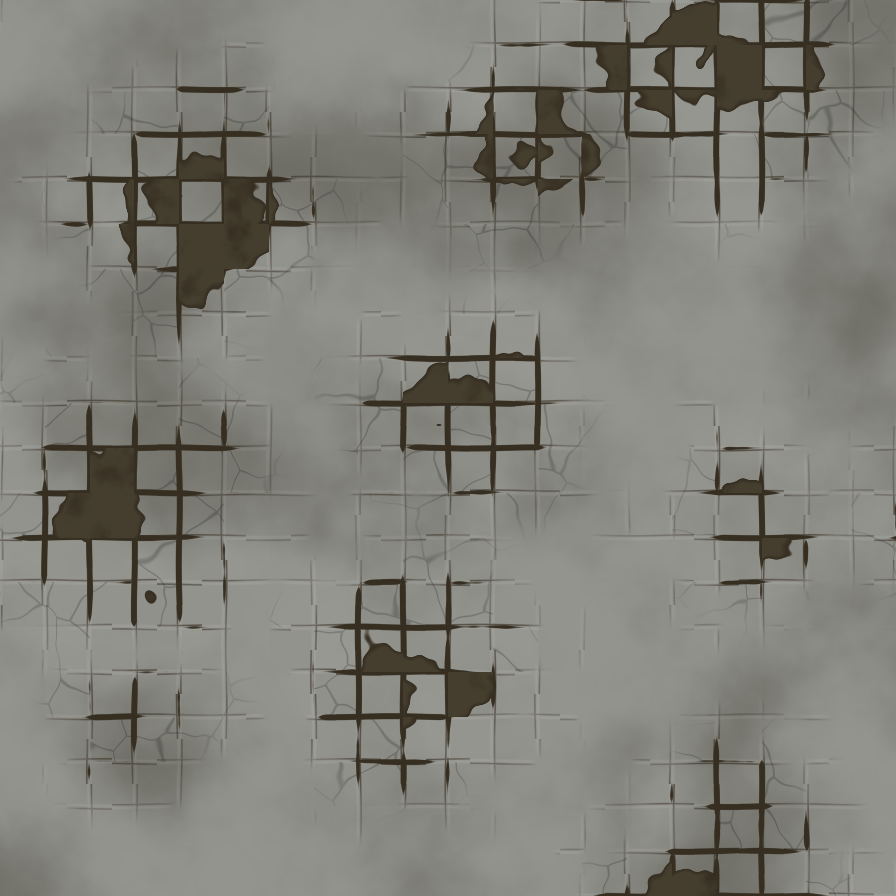
This texture is drawn by a WebGL 2 fragment shader. Its source:

```glsl
#version 300 es
precision highp float;
// Clouded grey plaster flaking off a square tile wall. Scattered cellular
// spots give a damage level: faint seams at the rim, open grout further in,
// and ragged holes where single tiles have dropped out near the middle.

uniform vec2 u_resolution;
out vec4 outColor;

#define TILES 20.0         // tiles across the canvas
#define SPOTS 3            // damage spots per side
#define SPOT_MIN 0.7       // spot radius range, in tiles
#define SPOT_MAX 2.5
#define RAGGED 0.65        // raggedness of broken edges
#define HOLE_LEVEL 1.15    // damage at which a tile falls out
#define SEAM_LEVEL -1.7    // damage at which seams begin to show
#define GROUT_HALF 0.065   // half width of open grout, in tiles
#define PLASTER_DARK vec3(0.44, 0.44, 0.41)
#define PLASTER_LIGHT vec3(0.58, 0.58, 0.56)
#define EARTH_DARK vec3(0.21, 0.18, 0.13)
#define EARTH_LIGHT vec3(0.27, 0.245, 0.185)

float hash(vec2 p) {
    vec3 q = fract(p.xyx * 0.1031);
    q += dot(q, q.yzx + 33.33);
    return fract((q.x + q.y) * q.z);
}

vec2 hash2(vec2 p) {
    return vec2(hash(p + 3.7), hash(p + 41.3));
}

float valueNoise(vec2 p) {
    vec2 i = floor(p), f = fract(p);
    f = f * f * (3.0 - 2.0 * f);
    return mix(mix(hash(i), hash(i + vec2(1, 0)), f.x),
               mix(hash(i + vec2(0, 1)), hash(i + vec2(1, 1)), f.x), f.y);
}

float clouds(vec2 p) {
    float sum = 0.0, amp = 0.5;
    for (int i = 0; i < 6; i++) {
        sum += amp * valueNoise(p);
        p = mat2(1.6, 1.2, -1.2, 1.6) * p + 17.3;
        amp *= 0.5;
    }
    return sum;
}

// Layered sines, each bent by the coarser ones
vec2 waves(vec2 p) {
    vec2 w = vec2(0.0);
    float amp = 0.5;
    for (int i = 0; i < 5; i++) {
        p = mat2(1.5, 1.15, -1.15, 1.5) * p + 1.9;
        w += amp * sin(p.yx + 2.0 * w);
        amp *= 0.55;
    }
    return w;
}

// Depth inside the nearest damage spot, in tiles; negative outside
float damage(vec2 p) {
    p += RAGGED * waves(p * 0.7);
    float depth = -9.0;
    for (int i = 0; i < SPOTS * SPOTS; i++) {
        vec2 cell = vec2(i % SPOTS, i / SPOTS);
        vec2 center = (cell + 0.2 + 0.6 * hash2(cell + 7.0)) * TILES / float(SPOTS);
        vec2 d = p - center;
        d -= TILES * round(d / TILES);
        float radius = mix(SPOT_MIN, SPOT_MAX, fract(float(i) * 0.618));
        depth = max(depth, radius - length(d));
    }
    return depth;
}

// Thin borders between cells
float cracks(vec2 p) {
    vec2 base = floor(p);
    float near = 9.0, second = 9.0;
    for (int i = 0; i < 9; i++) {
        vec2 cell = base + vec2(i % 3, i / 3) - 1.0;
        float d = length(cell + hash2(cell) - p);
        second = min(second, max(near, d));
        near = min(near, d);
    }
    return 1.0 - smoothstep(0.0, 0.05, second - near);
}

// Joint along y of q: x = open grout, y = thin dark seam, z = light rim
vec3 joint(vec2 q, bool isRow, float px) {
    float line = round(q.x), along = q.y - 0.5;
    vec2 id = vec2(line, floor(along)) + (isRow ? 57.0 : 0.0);
    float wear = mix(hash(id), hash(id + vec2(0, 1)), smoothstep(0.2, 0.8, fract(along)));
    vec2 spot = vec2(line, q.y);
    float level = damage(isRow ? spot.yx : spot) + 1.5 * (wear - 0.5);
    float x = q.x - line + 0.012 * sin(q.y * 2.3 + line * 4.0);
    float side = hash(id + 11.0) > 0.4 ? 1.0 : -1.0;

    float halfWidth = GROUT_HALF * smoothstep(-0.4, 0.4, level);
    float edge = abs(x) - halfWidth;
    float grout = (1.0 - smoothstep(-px, px, edge) * 1.0) * smoothstep(-0.35, 0.0, level);
    float shown = smoothstep(SEAM_LEVEL, SEAM_LEVEL + 0.7, level);
    float thin = max(0.035, px);
    float seam = 1.0 - smoothstep(0.0, thin, abs(x - 0.05 * side));
    seam *= shown * (0.3 + 0.4 * smoothstep(-1.0, 0.2, level));
    float rim = shown * (1.0 - smoothstep(0.0, thin * 1.6, abs(x + 0.02 * side)));
    return vec3(grout, seam, rim);
}

void main() {
    vec2 p = gl_FragCoord.xy / u_resolution * TILES;
    float px = 0.7 * TILES / min(u_resolution.x, u_resolution.y);
    vec2 tile = floor(p);
    float depth = damage(p);
    float worn = smoothstep(-1.8, -0.4, depth);

    // Plaster with a slight tone per tile and hairline cracks
    vec3 color = mix(PLASTER_DARK, PLASTER_LIGHT, smoothstep(0.15, 0.72, clouds(p / 3.2)));
    color += worn * 0.03 * (hash(tile + 5.0) - 0.4);
    float cracked = worn * step(0.55, hash(tile + 23.0));
    color *= 1.0 - 0.2 * cracked * cracks(p * 0.8 + 0.3 * waves(p * 0.5));

    // Seams and open grout
    vec3 columns = joint(p, false, px), rows = joint(p.yx, true, px);
    color += 0.035 * max(columns.z, rows.z);
    color = mix(color, EARTH_DARK, max(columns.y, rows.y));
    color = mix(color, EARTH_DARK, max(columns.x, rows.x));

    // Fallen tiles, darker along the broken edge
    float hole = depth + 2.4 * (hash(tile + 71.0) - 0.5) - HOLE_LEVEL;
    float grain = clouds(p * 1.7 + 40.0);
    vec3 earth = mix(EARTH_DARK, EARTH_LIGHT, smoothstep(0.0, 0.15, hole) * smoothstep(0.1, 0.5, grain));
    color = mix(color, earth, smoothstep(-px, px, hole));

    outColor = vec4(color, 1.0);
}
```
